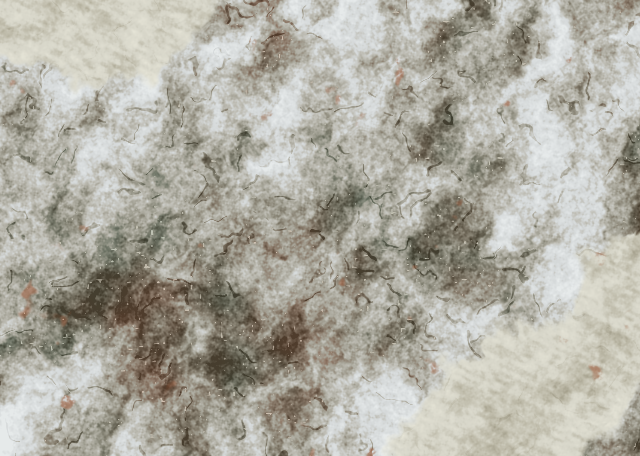
Give the GLSL for this texture, as a Shadertoy shader.

```glsl
#define UMBER    vec3(0.28, 0.24, 0.18)
#define BROWN    vec3(0.42, 0.385, 0.325)
#define TAUPE    vec3(0.54, 0.51, 0.45)
#define GREY     vec3(0.64, 0.63, 0.58)
#define PALE     vec3(0.74, 0.735, 0.70)
#define WHITE    vec3(0.84, 0.845, 0.835)
#define CREAM    vec3(0.84, 0.835, 0.785)
#define RUST     vec3(0.62, 0.33, 0.20)
#define PATCH_SCALE 4.2
#define CLOT_SCALE  15.0
#define GRAIN_SCALE 120.0
#define FLECK_SCALE 20.0

float hash(vec2 p) {
    vec3 q = fract(p.xyx * 0.1031);
    q += dot(q, q.yzx + 33.33);
    return fract((q.x + q.y) * q.z);
}

mat2 rotation(float a) {
    return mat2(cos(a), -sin(a), sin(a), cos(a));
}

// Value noise with zero mean and roughly unit deviation
float noise(vec2 p) {
    vec2 i = floor(p), f = fract(p);
    f = f * f * (3.0 - 2.0 * f);
    float low = mix(hash(i), hash(i + vec2(1, 0)), f.x);
    float high = mix(hash(i + vec2(0, 1)), hash(i + 1.0), f.x);
    return (mix(low, high, f.y) - 0.5) * 4.66;
}

// Octaves are normalised so that the deviation stays near one
float fbm(vec2 p, int octaves, float gain) {
    float sum = 0.0, power = 0.0, amp = 1.0;
    p += 40.0;
    for (int i = 0; i < octaves; i++) {
        sum += amp * noise(p);
        power += amp * amp;
        amp *= gain;
        p = rotation(0.6) * p * 2.03 + 17.3;
    }
    return sum / sqrt(power);
}

// Positive inside a tilted ellipse
float blob(vec2 p, vec2 centre, vec2 radius, float tilt) {
    return 1.0 - length(rotation(tilt) * (p - centre) / radius);
}

// Scattered thin mineral slivers
float flecks(vec2 p, float pixel) {
    vec2 q = p * FLECK_SCALE, cell = floor(q);
    float cover = 0.0, edge = pixel * FLECK_SCALE;
    for (int y = -1; y <= 1; y++)
    for (int x = -1; x <= 1; x++) {
        vec2 id = cell + vec2(x, y) + 70.0;
        float seed = hash(id + 9.1);
        vec2 centre = id - 70.0 + vec2(hash(id), hash(id + 31.7));
        float angle = mix(-0.9, 1.9, hash(id + 57.3));
        vec2 d = rotation(angle) * (q - centre);
        d.x -= clamp(d.x, -0.4 * seed, 0.4 * seed);
        float width = 0.02 + 0.05 * hash(id + 83.9);
        float sliver = 1.0 - smoothstep(width - edge * 0.5, width + edge, length(d));
        cover = max(cover, sliver * step(0.55, seed));
    }
    return cover;
}

float rise(float z, float a, float b) {
    return clamp((z - a) / (b - a), 0.0, 1.0);
}

vec3 stoneRamp(float z) {
    vec3 c = mix(UMBER, BROWN, rise(z, -2.3, -1.55));
    c = mix(c, TAUPE, rise(z, -1.55, -0.95));
    c = mix(c, GREY, rise(z, -0.95, -0.41));
    c = mix(c, PALE, rise(z, -0.41, 0.2));
    c = mix(c, WHITE, rise(z, 0.2, 1.0));
    return c + 0.07 * rise(z, 1.0, 2.2);
}

void mainImage(out vec4 fragColor, in vec2 fragCoord) {
    float pixel = 1.0 / iResolution.y;
    vec2 p = fragCoord * pixel;

    // Ragged, steeply leaning coordinates
    vec2 warp = vec2(fbm(p * 9.0, 4, 0.6), fbm(p * 9.0 + 23.0, 4, 0.6));
    vec2 w = p + 0.016 * warp;
    vec2 lean = rotation(1.05) * w * vec2(1.0);
    lean.x *= 0.62;

    // Brown patches, white clots and fine grain
    float patches = fbm(lean * PATCH_SCALE + 5.0, 3, 0.55);
    float clots = fbm(lean * CLOT_SCALE, 4, 0.62);
    float grain = fbm(p * GRAIN_SCALE, 2, 0.8);
    float calm = smoothstep(0.0, 0.6, blob(w, vec2(0.8, 0.56), vec2(0.30, 0.27), 0.5));
    patches = mix(patches, 0.25, 0.8 * calm);
    float z = -0.12 + 0.58 * patches + 0.62 * clots + 0.27 * grain;

    // Large cream crystals with fine cleavage lines
    float crystal = blob(w, vec2(1.14, 0.1), vec2(0.34, 0.17), 0.65);
    crystal = max(crystal, blob(w, vec2(0.2, 0.97), vec2(0.29, 0.14), 0.0));
    crystal = max(crystal, blob(w, vec2(1.4, 0.4), vec2(0.13, 0.12), 0.9));
    crystal = smoothstep(-0.05, 0.12, crystal + 0.05 * clots);
    float cleavage = noise(rotation(-0.45) * p * vec2(1.0) * 90.0 * mat2(0.4, 0, 0, 1.3));
    z = mix(z, 0.85 + 0.25 * clots + 0.2 * cleavage + 0.12 * grain, 0.9 * crystal);

    // Slivers gather outside the crystals
    z -= 1.1 * flecks(w, pixel) * (1.0 - 0.75 * crystal);
    vec3 color = stoneRamp(z);

    // Cool whites, warm crystals, and olive to reddish browns
    float hue = fbm(p * 6.0 + 61.0, 3, 0.6);
    float dark = 1.0 - smoothstep(-1.3, -0.1, z);
    float bright = smoothstep(0.2, 1.2, z);
    color += vec3(0.020, -0.004, -0.006) * hue * dark;
    color += vec3(-0.008, 0.002, 0.014) * bright * (1.0 - crystal);
    color = mix(color, color * CREAM / WHITE, crystal);

    // Rust stains and mica glints
    float stain = smoothstep(2.0, 2.7, fbm(p * 16.0 + 91.0, 3, 0.6));
    color = mix(color, RUST, 0.5 * stain * (1.0 - bright));
    float glint = smoothstep(1.75, 2.1, noise(p * 150.0 + 13.0));
    color += 0.3 * glint * dark;

    fragColor = vec4(clamp(color, 0.0, 1.0), 1.0);
}
```
